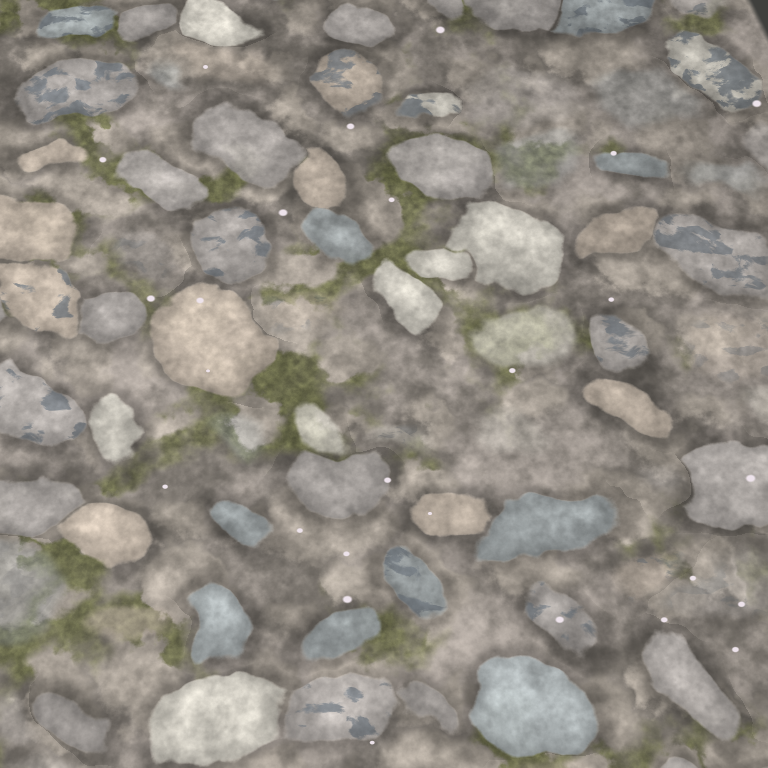
A three.js fragment shader for this texture:

```glsl
// Old cobbled paving: worn river stones set in muddy, mossy earth, seen at a slant.
// Two cellular layers of tilted, rounded ellipses (buried and exposed) lie over
// layered noise soil; grit, mineral spots, moss and fallen petals finish it.

#define STONES_ACROSS 7.4
#define STONES_UP 7.6
#define JITTER 0.62
#define TILT -0.38
#define WOBBLE 0.20
#define MOSS_AMOUNT 0.75
#define GRAIN 0.11
#define SOIL_DARK vec3(0.43, 0.41, 0.385)
#define SOIL_LIGHT vec3(0.70, 0.665, 0.635)
#define CLAY vec3(0.70, 0.665, 0.62)
#define MOSS vec3(0.36, 0.37, 0.23)

varying vec2 vUv;

struct Stone {
  float depth;  // distance inside the rim, negative outside
  vec2 id;      // cell that owns the stone
  vec2 local;   // offset from the stone's centre
};

vec4 hash4(vec2 cell) {
  vec4 h = fract(cell.xyxy * vec4(0.1031, 0.1030, 0.0973, 0.1099));
  h += dot(h, h.wzxy + 33.33);
  return fract((h.xxyz + h.yzzw) * h.zywx);
}

float noise(vec2 p) {
  vec2 i = floor(p), f = fract(p);
  f = f * f * (3.0 - 2.0 * f);
  float low = mix(hash4(i).x, hash4(i + vec2(1.0, 0.0)).x, f.x);
  float high = mix(hash4(i + vec2(0.0, 1.0)).x, hash4(i + 1.0).x, f.x);
  return mix(low, high, f.y);
}

float fbm(vec2 p) {
  float sum = 0.0, weight = 0.5;
  for (int i = 0; i < 5; i++) {
    sum += weight * noise(p);
    p = mat2(1.6, 1.2, -1.2, 1.6) * p + 7.3;
    weight *= 0.5;
  }
  return sum / 0.97;
}

// Nearest rounded ellipse; stones that touch are parted by a seam.
Stone nearestStone(vec2 p, float seed) {
  Stone s = Stone(0.0, vec2(0.0), vec2(0.0));
  float nearest = 9.0, second = 9.0;
  for (int y = -1; y <= 1; y++) {
    for (int x = -1; x <= 1; x++) {
      vec2 cell = floor(p) + vec2(float(x), float(y));
      vec4 h = hash4(cell + seed);
      vec2 local = p - cell - 0.5 - (h.xy - 0.5) * JITTER;
      float angle = TILT + (fract(h.x * 17.0 + h.w * 5.0) - 0.5) * 1.5;
      float c = cos(angle), k = sin(angle);
      float halfLength = mix(0.36, 0.78, h.z * h.z);
      float halfWidth = halfLength * mix(0.42, 0.80, h.w);
      vec2 q = abs(vec2(c * local.x + k * local.y, c * local.y - k * local.x));
      q = pow(q / vec2(halfLength, halfWidth) + 0.0001, vec2(2.4));
      float d = (pow(q.x + q.y, 1.0 / 2.4) - 1.0) * halfWidth;
      if (d < nearest) {
        second = nearest;
        nearest = d;
        s.id = cell + seed;
        s.local = local;
      } else {
        second = min(second, d);
      }
    }
  }
  s.depth = min(-nearest, (second - nearest) * 0.6);
  return s;
}

vec3 stoneColour(Stone s, float mottle, vec2 p) {
  vec4 h = hash4(s.id + 61.0);
  vec3 colour = mix(vec3(0.66, 0.64, 0.625), vec3(0.62, 0.645, 0.65), step(0.38, h.x));
  colour = mix(colour, vec3(0.75, 0.70, 0.645), step(0.62, h.x));
  colour = mix(colour, vec3(0.80, 0.785, 0.745), step(0.82, h.x));
  colour *= 0.94 + 0.12 * h.y + 0.42 * (mottle - 0.5);
  // Slate-blue mineral patches on a few stones
  float spots = smoothstep(0.53, 0.64, fbm(p * vec2(4.5, 7.0) + h.zw * 20.0));
  return mix(colour, vec3(0.43, 0.46, 0.49), spots * step(0.66, h.z) * 0.75);
}

void main() {
  // Slanted view: rows crowd together toward the top
  vec2 p = vec2((vUv.x - 0.5) * (0.9 + 0.25 * vUv.y) * STONES_ACROSS,
                vUv.y * (0.87 + 0.27 * vUv.y) * STONES_UP) + 23.0;
  float coarse = fbm(p * 0.9 + 4.0);
  float fine = fbm(p * 5.5);
  float grit = fbm(p * 15.0 + 9.0);
  vec2 bent = p + WOBBLE * (vec2(noise(p * 2.3), noise(p * 2.3 + 40.0)) - 0.5)
                + 0.07 * (vec2(noise(p * 7.0), noise(p * 7.0 + 70.0)) - 0.5);

  // Soil with half-buried, clay-covered lumps
  vec3 colour = mix(SOIL_DARK, SOIL_LIGHT, smoothstep(0.27, 0.73, 0.5 * (coarse + fine)));
  Stone lump = nearestStone(bent * 1.12 + 0.4 * (fine - 0.5), 130.0);
  vec3 clay = CLAY * (0.90 + 0.14 * hash4(lump.id).y + 0.5 * (fine - 0.5));
  colour = mix(colour, clay, 0.68 * smoothstep(-0.03, 0.11, lump.depth));

  // Exposed stones, dirtier toward the right
  Stone stone = nearestStone(bent, 17.0);
  float bare = smoothstep(0.16, 0.55, hash4(stone.id + 91.0).y - 0.22 * vUv.x + 0.12);
  float soft = mix(0.13, 0.035, bare);
  float cover = smoothstep(0.0, soft, stone.depth + 0.06 * (fine - 0.5));
  float rim = smoothstep(-0.17, 0.0, stone.depth) * (1.0 - cover);
  colour *= 1.0 - rim * mix(0.07, 0.25, bare);

  // Moss gathers in gaps, mostly on the left
  float moss = smoothstep(0.50, 0.66, fbm(p * 0.95 + 57.0) + 0.16 * (fine - 0.5) - 0.07 * vUv.x);
  colour = mix(colour, MOSS * (0.75 + 0.6 * grit), moss * MOSS_AMOUNT * (1.0 - smoothstep(0.0, 0.1, lump.depth)));

  vec3 face = stoneColour(stone, fine, bent);
  face *= mix(0.86, 1.03, smoothstep(0.0, 0.22, stone.depth)) + 0.10 * stone.local.y;
  colour = mix(colour, face, cover * mix(0.35, 0.97, bare));

  // Grit, dimmer far right and the shadowed top corner
  colour *= 1.0 + GRAIN * (2.0 * grit - 1.0) + 0.05 * (noise(vUv * 190.0) - 0.5);
  colour *= 1.03 - 0.12 * smoothstep(0.9, 1.9, vUv.x + vUv.y);
  colour = mix(colour, vec3(0.25, 0.25, 0.24), smoothstep(1.322, 1.332, dot(vUv, vec2(0.9, 0.45))));

  // Sparse pale petals
  vec2 grid = vUv * 17.0;
  vec4 h = hash4(floor(grid) + 300.0);
  float petal = length((fract(grid) - 0.2 - 0.6 * h.xy) * vec2(1.0, 1.3));
  float size = 0.04 + 0.07 * h.w;
  petal = step(0.92, h.z) * (1.0 - smoothstep(size * 0.6, size * 1.2, petal));
  gl_FragColor = vec4(mix(colour, vec3(0.93, 0.89, 0.92), petal), 1.0);
}
```
